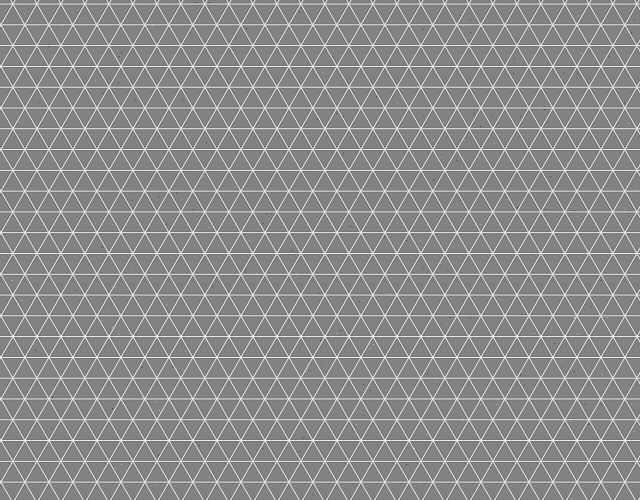
A WebGL 1 fragment shader for this pattern:

```glsl
precision highp float;

uniform vec2 u_resolution;

const float SIDE = 0.048;
const float ROW_HEIGHT = SIDE * 0.8660254;
const vec2 FIRST_NODE = vec2(0.0018, 0.0358);
const float LINE_HALF_WIDTH = 0.00086;
const float GROOVE_HALF_WIDTH = 0.0032;
const float SPECK_CELL = 0.0067;
const float SPECK_RADIUS = 0.0009;
const float SPECK_CHANCE = 0.01;

const vec3 GROUND = vec3(0.508);
const vec3 GROOVE = vec3(0.46);
const vec3 LINE = vec3(1.0);
const vec3 DARK_SPECK = vec3(0.2);
const vec3 LIGHT_SPECK = vec3(0.75);

float hash(vec2 p, float seed) {
  vec3 q = fract(vec3(p.xyx + seed) * vec3(0.1031, 0.1030, 0.0973));
  q += dot(q, q.yzx + 33.33);
  return fract((q.x + q.y) * q.z);
}

// Signed distance to the nearest of evenly spaced parallel lines.
float lineDistance(vec2 p, vec2 normal, float spacing) {
  float t = dot(p, normal) / spacing;
  return (fract(t + 0.5) - 0.5) * spacing;
}

// Share of one pixel covered by a band, exact for thin bands.
float bandCoverage(float d, float halfWidth, float pixel) {
  float upper = clamp(d + 0.5 * pixel, -halfWidth, halfWidth);
  float lower = clamp(d - 0.5 * pixel, -halfWidth, halfWidth);
  return (upper - lower) / pixel;
}

// Union of three line families at 60 degrees to each other.
float gridCoverage(vec3 d, float halfWidth, float pixel) {
  return max(bandCoverage(d.x, halfWidth, pixel),
         max(bandCoverage(d.y, halfWidth, pixel),
             bandCoverage(d.z, halfWidth, pixel)));
}

// Sparse round grains, at most one in each small cell.
vec3 addSpecks(vec3 color, vec2 p, float pixel) {
  vec2 cell = floor(p / SPECK_CELL);
  vec2 jitter = vec2(hash(cell, 3.0), hash(cell, 11.0));
  vec2 center = (cell + mix(vec2(0.3), vec2(0.7), jitter)) * SPECK_CELL;
  float present = step(hash(cell, 23.0), SPECK_CHANCE);
  float edge = 0.5 * pixel;
  float inner = max(SPECK_RADIUS - edge, 0.0);
  float grain = 1.0 - smoothstep(inner, SPECK_RADIUS + edge, length(p - center));
  vec3 tint = mix(DARK_SPECK, LIGHT_SPECK, step(0.5, hash(cell, 37.0)));
  return mix(color, tint, present * grain);
}

void main() {
  float pixel = 1.0 / u_resolution.y;
  vec2 p = gl_FragCoord.xy * pixel;
  vec2 q = p - FIRST_NODE;

  vec3 d = vec3(
    lineDistance(q, vec2(0.0, 1.0), ROW_HEIGHT),
    lineDistance(q, vec2(0.8660254, 0.5), ROW_HEIGHT),
    lineDistance(q, vec2(0.8660254, -0.5), ROW_HEIGHT));

  // Grey ground, faint grooves, then the bright triangle outlines.
  vec3 color = mix(GROUND, GROOVE, gridCoverage(d, GROOVE_HALF_WIDTH, pixel));
  color = addSpecks(color, p, pixel);
  color = mix(color, LINE, gridCoverage(d, LINE_HALF_WIDTH, pixel));

  gl_FragColor = vec4(color, 1.0);
}
```
